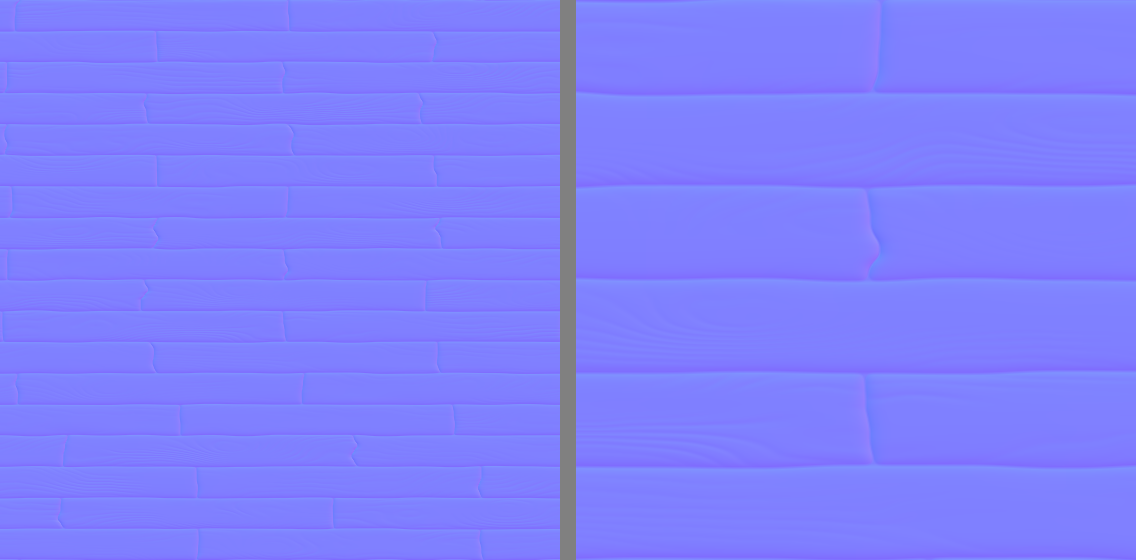
Left: the whole. Right: its middle third, enlarged.
Give the GLSL for this texture map, as a Shadertoy shader.

```glsl
float hash(vec2 cell) {
    uvec2 q = uvec2(cell) * uvec2(1597334677u, 3812015801u);
    uint n = (q.x ^ q.y) * 1597334677u;
    n = (n ^ (n >> 15)) * 2246822519u;
    return float((n ^ (n >> 13)) >> 8) / 16777216.0;
}

// Value noise that wraps after the given number of cells
float noise(vec2 p, vec2 period) {
    vec2 i = floor(p), f = p - i;
    f = f * f * f * (f * (f * 6.0 - 15.0) + 10.0);
    vec2 a = mod(i, period), b = mod(i + 1.0, period);
    return mix(mix(hash(a), hash(vec2(b.x, a.y)), f.x),
               mix(hash(vec2(a.x, b.y)), hash(b), f.x), f.y);
}

// Grooves along the growth rings; s runs along the board, v across it
float woodGrain(float s, float v, float board) {
    vec2 seed = vec2(board * 5.0, board * 3.0);
    float ring = 5.5 * v + 6.0 * noise(vec2(s * 6.0, v * 1.3) + seed, vec2(256.0));
    ring += 0.5 * noise(vec2(s * 30.0, v * 4.0) + seed, vec2(256.0));

    // Elongated eye on some of the boards
    vec2 eye = vec2((s - mix(0.1, 0.4, hash(vec2(board, 71.0)))) * 5.0,
                    v - mix(0.3, 0.7, hash(vec2(board, 72.0))));
    ring += 4.5 * step(0.55, hash(vec2(board, 73.0))) * exp(-7.0 * dot(eye, eye));

    float groove = (fract(ring) - 0.5) * 5.0;
    float wear = smoothstep(0.2, 0.75, noise(vec2(s * 9.0, v * 3.0) + seed.yx, vec2(256.0)));
    return exp(-groove * groove) * wear * mix(0.5, 1.1, hash(vec2(board, 74.0)));
}

float surfaceHeight(vec2 p) {
    // 18 rows with slightly uneven seams
    float y = p.y * 18.0;
    y += 0.05 * (noise(vec2(p.x * 16.0, y), vec2(16.0, 18.0)) - 0.5);
    float row = 17.0 - mod(floor(y), 18.0);
    float v = fract(y);

    // Two boards per row, staggered, with ragged ends
    float start = 0.005 + 0.25 * mod(row, 2.0) + 0.09 * smoothstep(12.0, 14.0, row)
                + 0.035 * hash(vec2(row, 41.0));
    float ragged = noise(vec2(p.x * 8.0, y * 3.0), vec2(8.0, 54.0)) - 0.5;
    float u = fract(p.x - start + 0.005 * ragged + 0.04 * ragged * ragged * ragged);
    float split = mix(0.485, 0.513, hash(vec2(row, 42.0)));
    float second = step(split, u);
    float s = u - second * split;
    float boardLength = mix(split, 1.0 - split, second);
    float board = row * 2.0 + second;

    // Sharp lower bevel, softer upper one, round corners
    float bottom = v / 18.0, top = (1.0 - v) / 18.0;
    float sides = 0.0008 * exp(-bottom / 0.004)
                + 0.0004 * (exp(-top / 0.0025) + exp(-top / 0.01));
    float ends = 0.0008 * exp(-min(s, boardLength - s) / 0.004);
    float drop = min(length(vec2(sides, ends)), 0.0008);

    float grain = woodGrain(s, v, board) * (1.0 - drop / 0.0008);
    float waves = noise(vec2(p.x * 8.0, p.y * 36.0), vec2(8.0, 36.0));
    return 0.0002 * waves - drop - 0.0001 * grain;
}

void mainImage(out vec4 fragColor, in vec2 fragCoord) {
    vec2 p = fragCoord / iResolution.xy;

    // Normal from central differences
    vec2 e = vec2(0.001, 0.0);
    vec2 slope = vec2(surfaceHeight(p + e.xy) - surfaceHeight(p - e.xy),
                      surfaceHeight(p + e.yx) - surfaceHeight(p - e.yx)) / (2.0 * e.x);
    vec3 normal = normalize(vec3(-slope, 1.0));
    fragColor = vec4(0.5 + 0.5 * normal, 1.0);
}
```
